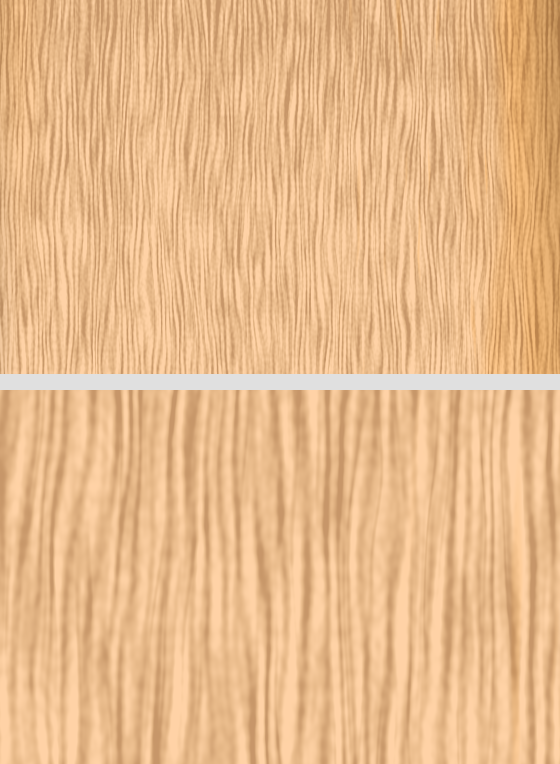
Top: the whole. Bottom: its middle third, enlarged.
A WebGL 1 fragment shader for this texture:

```glsl
precision highp float;
// Pale oak panel: fine wavy vertical ridges, warming to amber at the right edge.
uniform vec2 u_resolution;

const float TAU = 6.2831853;
const float RIDGES_PER_HEIGHT = 62.0;
const vec3 GROOVE = vec3(0.78, 0.59, 0.41);
const vec3 WOOD = vec3(0.91, 0.73, 0.54);
const vec3 CREST = vec3(1.0, 0.825, 0.65);
const vec3 AMBER_TINT = vec3(0.985, 0.915, 0.76);

// Random unit vector for a lattice cell
vec2 cellGradient(vec2 cell) {
  float angle = TAU * fract(sin(dot(cell, vec2(127.1, 311.7))) * 43758.55);
  return vec2(cos(angle), sin(angle));
}

// Gradient noise, about -0.7 to 0.7
float gradientNoise(vec2 p) {
  vec2 cell = floor(p);
  vec2 f = p - cell;
  vec2 s = f * f * f * (f * (f * 6.0 - 15.0) + 10.0);
  vec2 e = vec2(1.0, 0.0);
  float a = dot(cellGradient(cell), f);
  float b = dot(cellGradient(cell + e.xy), f - e.xy);
  float c = dot(cellGradient(cell + e.yx), f - e.yx);
  float d = dot(cellGradient(cell + e.xx), f - e.xx);
  return mix(mix(a, b, s.x), mix(c, d, s.x), s.y);
}

// Noise drawn out along the grain
float grain(vec2 p, float across, float along, float seed) {
  return gradientNoise(p * vec2(across, along) + seed * vec2(17.3, 9.1));
}

// Sideways drift that bends the ridges
vec2 bendGrain(vec2 p) {
  float drift = 0.030 * grain(p, 4.5, 1.4, 1.0)
              + 0.010 * grain(p, 19.0, 4.0, 2.0)
              + 0.005 * grain(p, 36.0, 10.0, 3.0);
  return vec2(p.x + drift, p.y);
}

// Thin lines that fork and rejoin along the zero contours of the grain
float contourLines(vec2 p, float across, float along, float seed) {
  float distanceToLine = abs(grain(p, across, along, seed));
  return 1.0 - smoothstep(0.0, 0.16, distanceToLine);
}

// Ridge height around 0.5: rounded crests, narrow grooves, forks and fibres
float ridgeHeight(vec2 p) {
  float phase = p.x * RIDGES_PER_HEIGHT + 1.5 * grain(p, 17.0, 2.8, 4.0);
  float wave = sin(TAU * phase);
  float crest = wave - 0.35 * wave * wave + 0.17;
  float strength = 0.22 + 0.16 * grain(p, 14.0, 3.0, 5.0);
  return 0.56 + strength * crest
       + 0.28 * grain(p, 80.0, 5.0, 6.0)
       + 0.42 * grain(p, 135.0, 8.0, 7.0)
       - 0.20 * contourLines(p, 52.0, 4.0, 13.0);
}

// Broad light and dark bands, darker towards the top
float broadShade(vec2 p, float height) {
  return 0.15 * grain(p, 8.0, 1.3, 8.0)
       + 0.06 * grain(p, 22.0, 3.0, 9.0)
       - 0.11 * smoothstep(0.55, 1.0, height)
       + 0.06 * (1.0 - height);
}

// Tone from groove to crest
vec3 woodColor(float tone) {
  vec3 lower = mix(GROOVE, WOOD, smoothstep(0.0, 0.54, tone));
  return mix(lower, CREST, smoothstep(0.42, 0.90, tone));
}

// Amount of amber: the right margin, a faint left corner and thin streaks
float amberAmount(vec2 p, vec2 uv) {
  float ragged = uv.x + 0.07 * grain(p, 14.0, 1.6, 10.0);
  float margin = smoothstep(0.80, 0.97, ragged);
  float corner = 0.45 * smoothstep(0.12, 0.0, uv.x) * smoothstep(0.1, 1.0, uv.y);
  float streak = smoothstep(0.30, 0.50, grain(p, 52.0, 2.6, 11.0));
  streak *= 0.8 * smoothstep(0.45, 0.85, uv.x);
  return clamp(max(margin, max(corner, streak)), 0.0, 1.0);
}

void main() {
  vec2 uv = gl_FragCoord.xy / u_resolution;
  vec2 p = gl_FragCoord.xy / u_resolution.y;
  vec2 bent = bendGrain(p);

  float speckle = 0.20 * grain(p, 150.0, 85.0, 12.0);
  float tone = ridgeHeight(bent) + broadShade(bent, uv.y) + speckle;
  vec3 color = woodColor(tone);
  color *= mix(vec3(1.0), AMBER_TINT, amberAmount(bent, uv));

  // Soft falloff at the side edges
  float rightShadow = smoothstep(0.91, 1.0, uv.x) * (0.05 + 0.09 * uv.y);
  float leftShadow = 0.05 * smoothstep(0.04, 0.0, uv.x);
  color *= 1.0 - rightShadow - leftShadow;

  gl_FragColor = vec4(color, 1.0);
}
```
